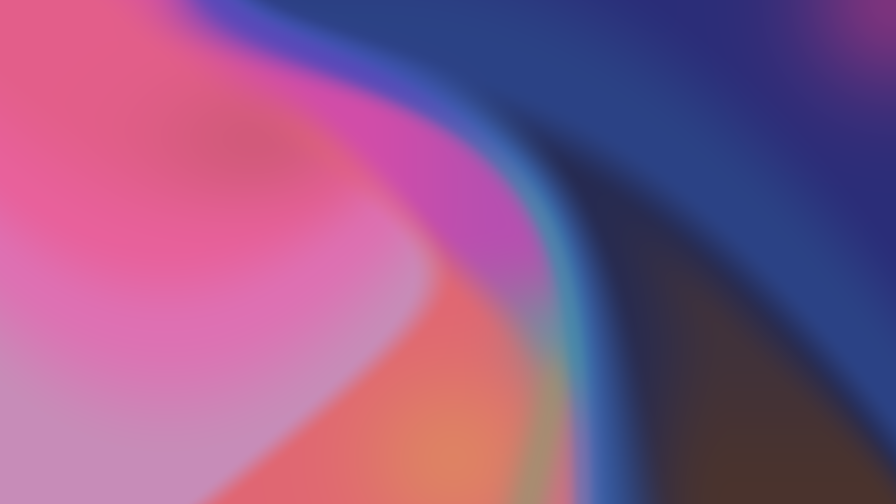
Reproduce this background procedurally as a Shadertoy shader.

```glsl
// Soft folded gradient: pink petal and magenta shell against a deep blue, shadowed sweep.

// Smooth round falloff around a centre
float blob(vec2 p, vec2 centre, vec2 radius) {
    vec2 d = (p - centre) / radius;
    return exp(-dot(d, d));
}

// Horizontal position of the main fold at depth t below the top
float foldX(float t) {
    return 1.16 - 0.78 * pow(1.0 + exp(22.0 * (t - 0.06)), -0.27);
}

// Pink petal, banded along shallow bowls
vec3 petalColor(vec2 p) {
    float bowl = p.y + 1.3 * (p.x - 0.33) * (p.x - 0.33);
    vec3 col = mix(vec3(0.89, 0.37, 0.54), vec3(0.91, 0.38, 0.61), smoothstep(0.25, 0.5, bowl));
    col = mix(col, vec3(0.87, 0.44, 0.70), smoothstep(0.48, 0.66, bowl));
    col = mix(col, vec3(0.78, 0.55, 0.72), smoothstep(0.64, 0.92, bowl));
    return mix(col, vec3(0.81, 0.35, 0.47), 0.85 * blob(p, vec2(0.51, 0.28), vec2(0.21, 0.13)));
}

// Magenta shell with coral, orange and olive towards the bottom
vec3 shellColor(vec2 p) {
    vec3 col = mix(vec3(0.82, 0.30, 0.66), vec3(0.72, 0.31, 0.69), smoothstep(0.7, 1.0, p.x));
    col = mix(col, vec3(0.60, 0.47, 0.60), smoothstep(0.45, 0.75, p.y));
    float coral = smoothstep(0.07, -0.06, p.x - p.y - 0.37) * smoothstep(0.15, 0.3, p.y);
    col = mix(col, vec3(0.88, 0.40, 0.45), coral);
    col = mix(col, vec3(0.38, 0.58, 0.64), 0.75 * blob(p, vec2(1.12, 0.68), vec2(0.10, 0.12)));
    col = mix(col, vec3(0.87, 0.51, 0.39), blob(p, vec2(0.90, 0.91), vec2(0.19, 0.18)));
    float low = smoothstep(0.68, 0.82, p.y);
    float ridge = p.x - (1.13 - 0.25 * (p.y - 0.67));
    col = mix(col, vec3(0.84, 0.43, 0.50), low * smoothstep(0.0, 0.04, ridge));
    float olive = exp(-ridge * ridge / 0.0025) * smoothstep(0.64, 0.78, p.y);
    return mix(col, vec3(0.59, 0.58, 0.45), 0.75 * olive);
}

// Blue sweep above a dark brown wedge
vec3 sweepColor(vec2 p, float fold) {
    float u = max(p.x - 0.95, -0.2);
    float h = 0.22 + 0.27 * u + 0.65 * u * u - p.y;
    vec3 blue = mix(vec3(0.17, 0.26, 0.52), vec3(0.165, 0.175, 0.47), smoothstep(0.13, 0.42, h));
    blue = mix(blue, vec3(0.49, 0.20, 0.49), blob(p, vec2(1.78, 0.0), vec2(0.19)));
    float warm = smoothstep(0.06, 0.30, fold) * smoothstep(0.0, -0.16, h);
    vec3 wedge = mix(vec3(0.145, 0.165, 0.32), vec3(0.25, 0.195, 0.23), warm);
    wedge = mix(wedge, vec3(0.29, 0.20, 0.175), warm * smoothstep(0.65, 1.0, p.y));
    vec3 col = mix(wedge, blue, smoothstep(-0.06, 0.07, h));
    // Bright halo hugging the fold
    float reach = mix(0.085, 0.18, p.y * p.y);
    return mix(col, vec3(0.23, 0.40, 0.70), 0.9 * smoothstep(reach, 0.01, fold));
}

void mainImage(out vec4 fragColor, in vec2 fragCoord) {
    // Height units, with y measured down from the top
    vec2 p = fragCoord / iResolution.y;
    p.y = 1.0 - p.y;

    // Approximate signed distance to the main fold
    float slope = (foldX(p.y + 0.01) - foldX(p.y - 0.01)) / 0.02;
    float fold = (p.x - foldX(p.y)) / sqrt(1.0 + slope * slope);

    // Petal edge, softer near the top
    float bend = 1.3 * (p.y - 0.545);
    float petal = p.x - 1.02 + sqrt(0.0256 + bend * bend);
    float blur = mix(0.13, 0.045, smoothstep(0.2, 0.5, p.y));
    vec3 col = mix(petalColor(p), shellColor(p), smoothstep(-blur, blur, petal));

    // Join both sides of the fold
    float soft = mix(0.05, 0.025, smoothstep(0.0, 0.3, p.y));
    col = mix(col, sweepColor(p, fold), smoothstep(-soft, soft, fold));

    // Rim light: violet, then teal, then pale blue
    vec3 rim = mix(vec3(0.30, 0.27, 0.74), vec3(0.27, 0.55, 0.67), smoothstep(0.12, 0.45, p.y));
    rim = mix(rim, vec3(0.45, 0.45, 0.70), smoothstep(0.7, 0.9, p.y));
    float glow = exp(-fold * fold / (soft * soft * 1.3));
    col = mix(col, rim, 0.75 * glow);

    fragColor = vec4(col, 1.0);
}
```
